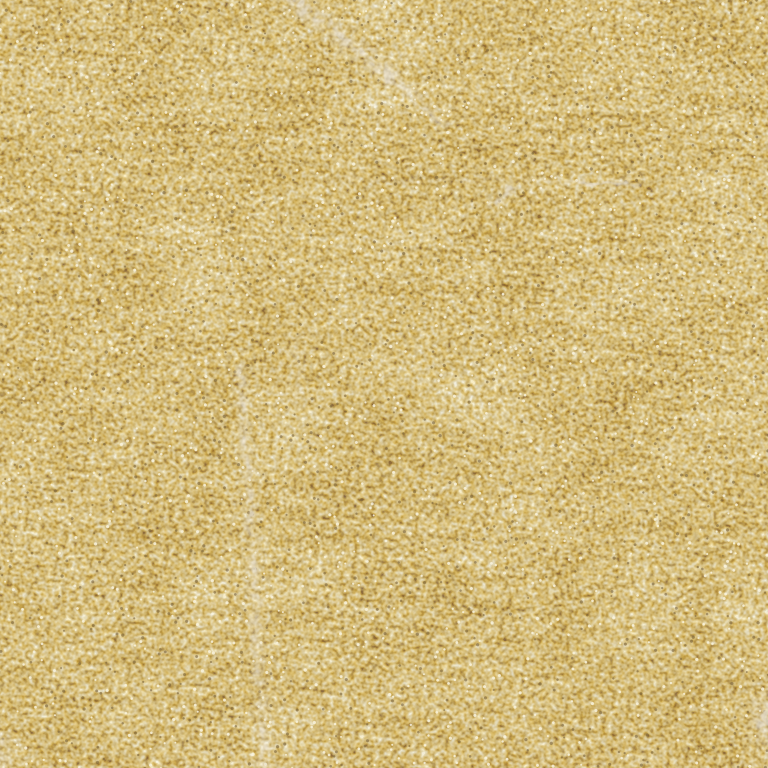
This texture is drawn by a Shadertoy shader. Its source:

```glsl
// Worn golden glitter paper: fine sandy grain, faint streaks, sparkles and pale scuffs.
#define GRAIN_SCALE vec2(135.0, 170.0)
#define FINE_SCALE 235.0
#define STREAK_SCALE vec2(9.0, 75.0)
#define BLOTCH_SCALE 7.0
#define GRAIN_AMOUNT 0.74
#define FINE_AMOUNT 0.52
#define STREAK_AMOUNT 0.20
#define BLOTCH_AMOUNT 0.24
#define FLECK_CELLS 150.0
#define GLINT_SHARE 0.06
#define SPECK_SHARE 0.05
#define SCUFF_COLOR vec3(0.88, 0.84, 0.75)

// Two random values in 0..1 for a lattice cell
vec2 hash2(vec2 cell) {
    uvec2 q = uvec2(ivec2(cell) + 4096);
    uint n = q.x * 1597334677u ^ q.y * 3812015801u;
    n = (n ^ (n >> 15)) * 2246822519u;
    n ^= n >> 13;
    return vec2(n & 65535u, n >> 16) / 65535.0;
}

float cornerSlope(vec2 cell, vec2 offset) {
    float angle = 6.2832 * hash2(cell).x;
    return dot(vec2(cos(angle), sin(angle)), offset);
}

// Gradient noise scaled to roughly unit deviation
float noise(vec2 p) {
    vec2 i = floor(p), f = p - i;
    vec2 w = f * f * f * (f * (f * 6.0 - 15.0) + 10.0);
    vec2 e = vec2(1.0, 0.0);
    float low = mix(cornerSlope(i, f), cornerSlope(i + e, f - e), w.x);
    float high = mix(cornerSlope(i + e.yx, f - e.yx), cornerSlope(i + 1.0, f - 1.0), w.x);
    return 4.6 * mix(low, high, w.y);
}

vec2 rotate(vec2 p, float angle) {
    float c = cos(angle), s = sin(angle);
    return vec2(c * p.x - s * p.y, s * p.x + c * p.y);
}

// Sand colours from shadowed brown to pale cream, by tone in deviations
vec3 sandColor(float tone) {
    vec3 c = mix(vec3(0.56, 0.42, 0.22), vec3(0.71, 0.58, 0.30), smoothstep(-3.2, -1.8, tone));
    c = mix(c, vec3(0.76, 0.64, 0.33), clamp((tone + 1.8) / 0.55, 0.0, 1.0));
    c = mix(c, vec3(0.81, 0.70, 0.42), clamp((tone + 1.25) / 0.6, 0.0, 1.0));
    c = mix(c, vec3(0.84, 0.75, 0.49), clamp((tone + 0.65) / 0.75, 0.0, 1.0));
    c = mix(c, vec3(0.87, 0.79, 0.57), clamp((tone - 0.1) / 0.7, 0.0, 1.0));
    c = mix(c, vec3(0.90, 0.85, 0.68), clamp((tone - 0.8) / 0.9, 0.0, 1.0));
    return mix(c, vec3(0.96, 0.93, 0.82), smoothstep(1.7, 3.0, tone));
}

// Soft band around the segment a-b
float stroke(vec2 p, vec2 a, vec2 b, float width) {
    vec2 d = b - a;
    float along = clamp(dot(p - a, d) / dot(d, d), 0.0, 1.0);
    float r = length(p - a - d * along) / width;
    return exp(-r * r);
}

// Rubbed creases and chipped spots, broken up by noise
float scuffs(vec2 uv) {
    vec2 p = uv + 0.002 * vec2(noise(uv * 45.0), noise(uv * 45.0 + 31.0));
    float wear = stroke(p, vec2(0.37, 1.01), vec2(0.51, 0.90), 0.011);
    wear += 0.7 * stroke(p, vec2(0.51, 0.90), vec2(0.58, 0.835), 0.006);
    wear += 0.8 * stroke(p, vec2(0.312, 0.52), vec2(0.326, 0.33), 0.006);
    wear += 0.75 * stroke(p, vec2(0.326, 0.33), vec2(0.346, -0.01), 0.007);
    wear += 0.9 * stroke(p, vec2(0.755, 0.764), vec2(0.835, 0.759), 0.003);
    wear += 0.3 * stroke(p, vec2(0.42, 0.766), vec2(0.755, 0.764), 0.003);
    wear += 1.1 * stroke(p, vec2(0.642, 0.735), vec2(0.663, 0.753), 0.007);
    wear += 1.1 * stroke(p, vec2(1.0, 0.045), vec2(0.995, 0.08), 0.014);
    wear += 0.6 * stroke(p, vec2(0.0, 0.0), vec2(0.0, 0.03), 0.014);
    wear += 0.25 * stroke(p, vec2(0.385, 0.56), vec2(0.39, 0.47), 0.008);
    float breakup = 0.65 + 0.22 * noise(uv * 60.0) + 0.2 * noise(uv * 140.0 + 9.0);
    return clamp(wear * breakup, 0.0, 0.9);
}

void mainImage(out vec4 fragColor, in vec2 fragCoord) {
    vec2 uv = fragCoord / iResolution.y;

    // Grain at several sizes, slightly stretched sideways
    float tone = GRAIN_AMOUNT * noise(rotate(uv, 0.12) * GRAIN_SCALE);
    tone += FINE_AMOUNT * noise(rotate(uv, 0.7) * FINE_SCALE + 17.0);
    tone += STREAK_AMOUNT * noise(uv * STREAK_SCALE + 5.0);
    tone += BLOTCH_AMOUNT * (0.7 * noise(uv * BLOTCH_SCALE + 3.0) + 0.7 * noise(uv * BLOTCH_SCALE * 4.0));
    vec3 color = sandColor(tone);

    // Slight warm and cool shifts between grains
    float warmth = noise(rotate(uv, 1.1) * GRAIN_SCALE * 0.9 + 50.0);
    color += warmth * vec3(0.008, 0.0, -0.022);

    // Scattered bright glints and dark specks
    vec2 q = rotate(uv, 0.35) * FLECK_CELLS;
    vec2 cell = floor(q);
    vec2 kind = hash2(cell + 301.0);
    vec2 center = 0.35 + 0.3 * hash2(cell + 77.0);
    float radius = 0.18 + 0.14 * kind.y;
    float blur = 0.7 * FLECK_CELLS / iResolution.y;
    float fleck = 1.0 - smoothstep(radius - blur, radius + blur, length(q - cell - center));
    float glint = fleck * step(kind.x, GLINT_SHARE);
    float speck = fleck * step(1.0 - SPECK_SHARE, kind.x);
    color = mix(color, vec3(0.98, 0.96, 0.88), 0.85 * glint);
    color = mix(color, vec3(0.47, 0.38, 0.22), 0.6 * speck);

    // Pale wear keeps a little of the grain
    color = mix(color, SCUFF_COLOR + 0.025 * tone, scuffs(uv));
    fragColor = vec4(clamp(color, 0.0, 1.0), 1.0);
}
```
